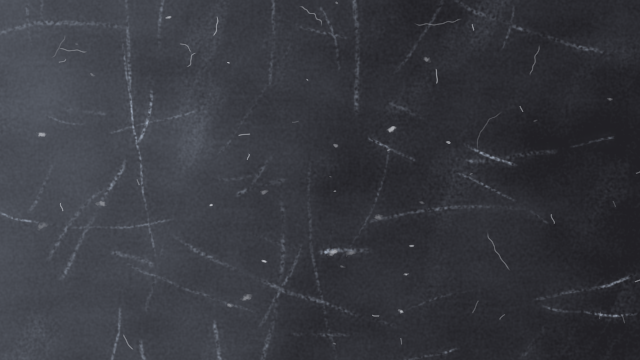
A Shadertoy shader for this texture:

```glsl
vec2 hash2(vec2 cell) {
    vec3 h = fract(cell.xyx * vec3(0.1031, 0.1030, 0.0973));
    h += dot(h, h.yzx + 33.33);
    return fract((h.xx + h.yz) * h.zy);
}

vec4 hash4(float id) {
    return vec4(hash2(vec2(id, 3.7)), hash2(vec2(id, 19.3)));
}

float gradientNoise(vec2 p) {
    vec2 i = floor(p), f = fract(p);
    vec2 w = f * f * f * (f * (f * 6.0 - 15.0) + 10.0);
    vec2 e = vec2(0, 1);
    float a = dot(hash2(i) * 2.0 - 1.0, f);
    float b = dot(hash2(i + e.yx) * 2.0 - 1.0, f - e.yx);
    float c = dot(hash2(i + e) * 2.0 - 1.0, f - e);
    float d = dot(hash2(i + 1.0) * 2.0 - 1.0, f - 1.0);
    return mix(mix(a, b, w.x), mix(c, d, w.x), w.y);
}

float fbm(vec2 p) {
    float sum = 0.0, gain = 1.0;
    for (int i = 0; i < 5; i++) {
        sum += gain * gradientNoise(p);
        p = mat2(1.6, 1.2, -1.2, 1.6) * p + 7.1;
        gain *= 0.55;
    }
    return sum;
}

vec2 rotate(vec2 p, float angle) {
    float c = cos(angle), s = sin(angle);
    return vec2(c * p.x + s * p.y, c * p.y - s * p.x);
}

// Soft coverage of a bent line lying along x
float arc(vec2 q, float halfLength, float bend, float width) {
    float d = abs(q.y - bend * (q.x * q.x - 0.3 * halfLength * halfLength));
    d /= sqrt(1.0 + 4.0 * bend * bend * q.x * q.x);
    float ends = 1.0 - smoothstep(0.75 * halfLength, halfLength, abs(q.x));
    return ends * (1.0 - smoothstep(0.1 * width, width, d));
}

float chalkStrokes(vec2 p, float aspect, float grain) {
    float chalk = 0.0;
    for (float i = 0.0; i < 52.0; i++) {
        vec4 r = hash4(i + 11.0), s = hash4(i + 83.0);
        float angle = s.x < 0.5 ? mix(0.9, 1.9, r.z) : mix(-0.5, 0.4, r.z);
        vec2 q = rotate(p - r.xy * vec2(aspect, 1.0), angle);
        q.y += 0.012 * gradientNoise(vec2(q.x * 9.0, i * 5.3));
        float halfLength = mix(0.06, 0.36, s.y * s.y);
        float bend = (s.z - 0.5) * 0.5 / (halfLength + 0.1);
        float line = arc(q, halfLength, bend, mix(0.005, 0.010, s.w));
        float dust = arc(q, halfLength, bend, 0.03) * 0.12;
        float pressure = clamp(0.55 + 1.3 * gradientNoise(vec2(q.x * 12.0, i + 0.5)), 0.08, 1.0);
        chalk = max(chalk, (line + dust) * pressure * mix(0.22, 0.75, r.w * r.w));
    }
    return clamp(chalk * clamp(0.75 + 1.6 * grain, 0.1, 1.6), 0.0, 1.0);
}

float scratches(vec2 p, float aspect) {
    float marks = 0.0;
    for (float i = 0.0; i < 30.0; i++) {
        vec4 r = hash4(i + 211.0), s = hash4(i + 307.0);
        vec2 q = rotate(p - r.xy * vec2(aspect, 1.0), r.z * 3.14);
        q.y += 0.02 * s.z * gradientNoise(vec2(q.x * 45.0, i * 3.1));
        float line = arc(q, mix(0.01, 0.075, s.x * s.x * s.x), (s.y - 0.5) * 22.0 * s.w, 0.0032);
        marks = max(marks, line * mix(0.2, 0.65, r.w));
    }
    return marks;
}

// Chalk crumbs, half of them gathered right of the middle
float crumbs(vec2 p, float aspect, float grain) {
    float marks = 0.0;
    for (float i = 0.0; i < 34.0; i++) {
        vec4 r = hash4(i + 401.0), s = hash4(i + 509.0);
        vec2 center = r.xy * vec2(aspect, 1.0);
        if (s.x < 0.5) center = vec2(0.61 * aspect, 0.4) + (r.xy - 0.5) * vec2(0.35, 0.6);
        vec2 q = rotate(p - center, (r.z - 0.5) * 1.2) * vec2(0.55, 1.0);
        float radius = mix(0.002, 0.010, s.y * s.y);
        float d = length(q) + 0.8 * radius * grain;
        marks = max(marks, (1.0 - smoothstep(0.1 * radius, radius + 0.001, d)) * mix(0.25, 0.85, r.w * r.w));
    }
    return marks;
}

void mainImage(out vec4 fragColor, in vec2 fragCoord) {
    vec2 p = fragCoord / iResolution.y;
    float aspect = iResolution.x / iResolution.y;
    float u = p.x / aspect;
    float grain = gradientNoise(p * 95.0) + 0.7 * gradientNoise(p * 140.0 + 31.0);

    // Slate, paler on the left and in the upper left corner
    float tone = mix(0.66, 0.02, smoothstep(-0.1, 0.9, u));
    tone += 0.16 * (1.0 - smoothstep(0.0, 0.45, length(p - vec2(0.05, 0.95))));
    tone += 0.26 * fbm(p * 2.6) + 0.13 * fbm(p * vec2(3.0, 9.0) + 17.0);
    tone += 0.14 * grain;

    // Wiped dust left in slanted smears
    float smear = max(fbm(rotate(p, 1.1) * vec2(2.5, 8.0) + 5.0), 0.0);
    tone += 0.55 * smear * smoothstep(-0.1, 0.4, fbm(p * 1.9 + 41.0)) * (0.8 + grain);

    vec3 color = mix(vec3(0.15, 0.15, 0.17), vec3(0.36, 0.38, 0.42), clamp(tone, -0.1, 1.2));
    color = mix(color, vec3(0.60, 0.64, 0.70), chalkStrokes(p, aspect, grain));
    color = mix(color, vec3(0.74, 0.75, 0.77), scratches(p, aspect));
    color = mix(color, vec3(0.85, 0.86, 0.88), crumbs(p, aspect, grain));
    fragColor = vec4(color, 1.0);
}
```
